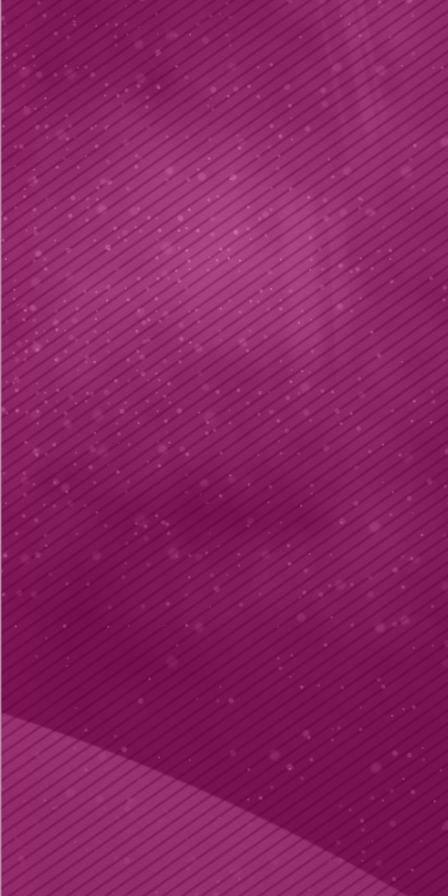
Write a WebGL 2 fragment shader that draws this background.

```glsl
#version 300 es
precision highp float;

uniform vec2 u_resolution;
out vec4 fragColor;

const vec3 PLUM = vec3(0.465, 0.062, 0.306);
const vec3 EDGE_PINK = vec3(0.78, 0.62, 0.72);

// Sine-free hashes
float hash(vec2 p) {
    vec3 q = fract(p.xyx * 0.1031);
    q += dot(q, q.yzx + 33.33);
    return fract((q.x + q.y) * q.z);
}

vec2 hash2(vec2 p) {
    return vec2(hash(p + 17.3), hash(p + 71.9));
}

float noise(vec2 p) {
    vec2 cell = floor(p), f = fract(p);
    f = f * f * (3.0 - 2.0 * f);
    float low = mix(hash(cell), hash(cell + vec2(1, 0)), f.x);
    float high = mix(hash(cell + vec2(0, 1)), hash(cell + vec2(1, 1)), f.x);
    return mix(low, high, f.y);
}

float fbm(vec2 p) {
    float sum = 0.0, amplitude = 0.5;
    for (int i = 0; i < 4; i++) {
        sum += amplitude * noise(p);
        p = p * 2.03 + 9.7;
        amplitude *= 0.55;
    }
    return sum;
}

float glow(vec2 p, vec2 center, vec2 spread) {
    vec2 d = (p - center) / spread;
    return exp(-dot(d, d));
}

// One soft star per occupied cell
float stars(vec2 p, float cells, float density, float radius) {
    vec2 g = p * cells, cell = floor(g);
    float size = radius * mix(0.55, 1.0, hash(cell + 5.1));
    vec2 center = mix(vec2(0.3), vec2(0.7), hash2(cell));
    float disc = 1.0 - smoothstep(size * 0.3, size, length(g - cell - center));
    return disc * step(hash(cell + 40.7), density) * mix(0.4, 1.0, hash(cell + 91.2));
}

// Dark slanted lines rising to the right
float stripes(vec2 p, float slope, float spacing, float pixel) {
    float phase = (p.y - slope * p.x) / spacing;
    float d = abs(fract(phase) - 0.5);
    float blur = max(0.07, 0.7 * pixel / spacing);
    return 1.0 - smoothstep(0.13 - blur, 0.13 + blur, d);
}

// Faint hanging rays, drifting to the right as they fall
float rays(vec2 p, float x, float top, float bottom, float bend) {
    float across = p.x - x - bend * (top - p.y);
    float bundle = smoothstep(-0.02, 0.02, across) * (1.0 - smoothstep(0.06, 0.2, across));
    float reach = smoothstep(bottom, bottom + 0.2, p.y) * (1.0 - smoothstep(top, top + 0.15, p.y));
    return bundle * reach * smoothstep(0.35, 0.8, noise(vec2(across * 75.0, p.y * 1.5)));
}

float skyLight(vec2 p) {
    float light = 0.122 * glow(p, vec2(0.46, 1.50), vec2(0.40, 0.30));
    light += 0.045 * glow(p, vec2(0.03, 1.28), vec2(0.38, 0.45));
    light += 0.072 * glow(p, vec2(0.92, 1.98), vec2(0.24, 0.34));
    light += 0.035 * glow(p, vec2(0.85, 1.22), vec2(0.40, 0.45));
    light += 0.025 * smoothstep(0.5, 1.2, p.y);
    light += 0.032 * glow(p, vec2(0.75, 0.75), vec2(0.40, 0.18));
    light -= 0.020 * glow(p, vec2(0.50, 0.92), vec2(0.20, 0.12));
    light -= 0.030 * glow(p, vec2(0.35, 1.81), vec2(0.06, 0.05));
    light += 0.090 * (fbm(p * 6.0) - 0.5) * smoothstep(0.1, 0.9, p.y);
    light += 0.035 * rays(p, 0.71, 2.0, 1.55, 0.20);
    return light + 0.030 * rays(p, 0.63, 1.50, 1.05, 0.06);
}

float starLight(vec2 p) {
    float cluster = glow(p, vec2(0.12, 1.25), vec2(0.50, 0.40));
    cluster += 0.6 * glow(p, vec2(0.10, 1.85), vec2(0.35, 0.20));
    float light = 0.14 * stars(p, 44.0, 0.07 + 0.28 * cluster, 0.30);
    light += 0.13 * stars(p + 3.7, 25.0, 0.09 + 0.22 * cluster, 0.27);
    return light + 0.09 * stars(p + 8.2, 13.0, 0.14 + 0.22 * cluster, 0.25);
}

float planetLight(vec2 p, float depth) {
    float light = 0.112 - 0.028 * smoothstep(0.0, 0.38, depth);
    light -= 0.012 * smoothstep(0.3, 0.95, p.x);
    return light + 0.04 * (fbm(p * 5.0 + 2.0) - 0.5);
}

void main() {
    vec2 p = gl_FragCoord.xy / u_resolution * vec2(1.0, 2.0);
    float pixel = 2.0 / u_resolution.y;

    // Sky, then the curved horizon
    float depth = 4.793 - length(p - vec2(-1.505, -4.14));
    float planet = smoothstep(-0.002 - pixel, 0.002 + pixel, depth);
    float light = mix(skyLight(p), planetLight(p, depth), planet);

    // Stripe contrast follows the local brightness
    float contrast = 0.032 + 0.32 * clamp(light, 0.0, 0.14);
    light += contrast * (0.26 - stripes(p, 0.70, 0.030, pixel));
    light += starLight(p) * mix(1.0, 0.4, planet);

    // Pale left border
    vec3 color = PLUM + light;
    float border = 1.0 - smoothstep(0.002, 0.002 + pixel, p.x);
    fragColor = vec4(mix(color, EDGE_PINK, 0.9 * border), 1.0);
}
```
